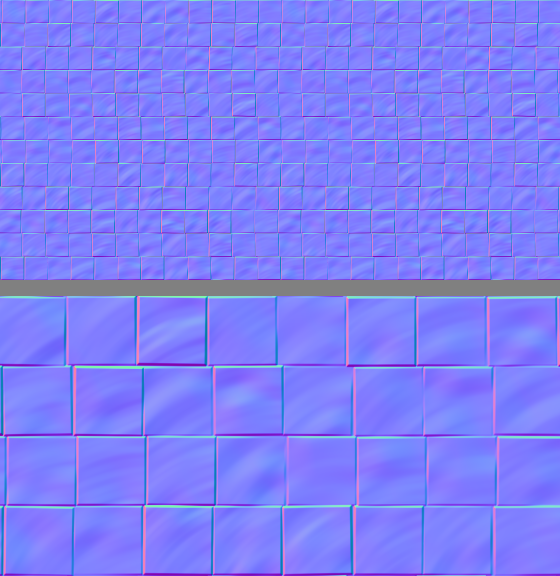
Top: the whole. Bottom: its middle third, enlarged.
Give the GLSL for this texture map, as a Shadertoy shader.

```glsl
// Tangent-space normal map of a wall of square tiles, 24 by 12 on a 2:1 canvas.
// Each tile has its own level, tilt and brushed grain; the height field is
// differentiated into normals, and the layout repeats every 12 tiles.

vec3 hash3(vec2 p) {
    vec3 q = fract(p.xyx * vec3(0.1031, 0.1030, 0.0973));
    q += dot(q, q.yxz + 33.33);
    return fract((q.xxy + q.yzz) * q.zyx);
}

float valueNoise(vec2 p) {
    vec2 i = floor(p), f = fract(p);
    f = f * f * (3.0 - 2.0 * f);
    vec2 o = vec2(0.0, 1.0);
    return mix(mix(hash3(i).x, hash3(i + o.yx).x, f.x),
               mix(hash3(i + o.xy).x, hash3(i + o.yy).x, f.x), f.y);
}

// Soft clouds with curved diagonal streaks, stronger on some tiles
float grain(vec2 q, vec3 rnd) {
    float angle = 0.1 + 0.7 * rnd.x;
    float c = cos(angle), s = sin(angle);
    vec2 r = vec2(c * q.x + s * q.y, c * q.y - s * q.x);
    r.y += 0.25 * r.x * r.x;
    vec2 seed = 60.0 * rnd.yz;
    float clouds = valueNoise(r * vec2(1.9, 3.1) + seed);
    float streaks = valueNoise(r * vec2(1.6, 10.0) + seed.yx);
    return 0.058 * clouds + mix(0.003, 0.012, rnd.z * rnd.z) * streaks;
}

float tileHeight(vec2 p) {
    float top = -1.0, mask = 0.0;
    vec2 local = vec2(0.0);
    vec3 look = vec3(0.0);

    // Highest of the four nearest tiles
    for (int k = 0; k < 4; k++) {
        float row = floor(p.y - 0.5) + float(k / 2);
        float wrapRow = mod(row, 12.0);
        // Rows sway sideways over a cycle of six
        float x = p.x - 0.09 * cos(1.0472 * (wrapRow + 1.0));
        float col = floor(x - 0.5) + float(k % 2);
        vec2 id = vec2(mod(col, 12.0), wrapRow);
        vec3 rnd = hash3(id + 5.0), pose = hash3(id + 37.0) - 0.5;

        // Slightly shifted and turned square with a narrow bevel
        vec2 q = vec2(x - col, p.y - row) - 0.5 - pose.xy * vec2(0.024, 0.016);
        q += 0.035 * pose.z * vec2(-q.y, q.x);
        vec2 d = abs(q) - 0.489;
        float inside = 1.0 - smoothstep(-0.014, 0.013, max(d.x, d.y));
        float h = inside * (0.022 + 0.065 * rnd.x * rnd.x + dot(q, 0.03 * pose.yx));
        if (h > top) {
            top = h;
            mask = inside;
            local = q;
            look = rnd.yzx;
        }
    }
    return top + mask * (grain(local, look) - 0.032);
}

vec3 surfaceNormal(vec2 p) {
    vec2 e = vec2(0.014, 0.0);
    vec2 slope = vec2(tileHeight(p + e.xy) - tileHeight(p - e.xy),
                      tileHeight(p + e.yx) - tileHeight(p - e.yx)) / (2.0 * e.x);
    // Red grows toward the left-facing sides, green toward the top sides
    return normalize(vec3(slope.x, -slope.y, 1.0));
}

void mainImage(out vec4 fragColor, in vec2 fragCoord) {
    // Average four samples per pixel
    vec3 normal = vec3(0.0);
    for (int k = 0; k < 4; k++) {
        vec2 offset = vec2(k % 2, k / 2) * 0.5 - 0.25;
        normal += 0.25 * surfaceNormal((fragCoord + offset) / iResolution.y * 12.0);
    }
    fragColor = vec4(0.5 + 0.5 * normal, 1.0);
}
```
